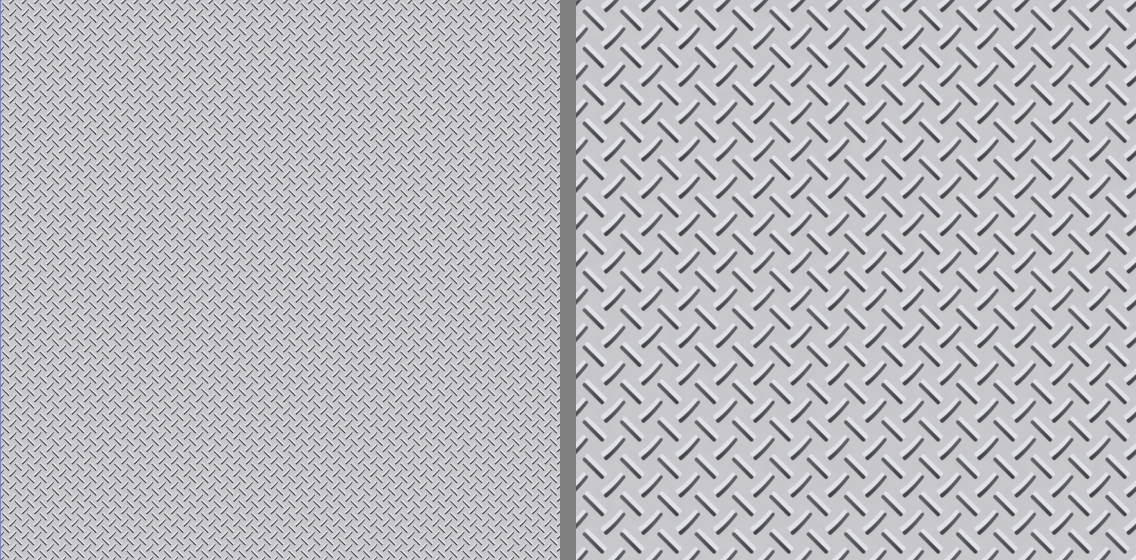
Left: the whole. Right: its middle third, enlarged.
A Shadertoy shader for this texture:

```glsl
// Steel tread plate with interlocking small raised bars of alternating slant.
const vec2 REPEATS = vec2(45.0, 45.0);         // pairs of bars across and down
const float BAR_REACH = 0.235;                 // half extent, in cell widths
const float LIGHT_RADIUS = 0.058;
const float SHADE_RADIUS = 0.050;
const vec2 RELIEF = vec2(0.036, 0.044);        // offset of lit and shaded sides
const float BEND = 0.5;                        // sag of the rising bars
const float BAR_VARIATION = 0.05;
const float MOTTLE = 0.003;
const float GRAIN = 0.012;
const float EDGE_WIDTH = 0.0018;
const vec3 STEEL = vec3(0.78, 0.78, 0.80);
const vec3 HIGHLIGHT = vec3(0.88, 0.89, 0.91);
const vec3 SHADE = vec3(0.25, 0.25, 0.27);
const vec3 EDGE_BLUE = vec3(0.47, 0.52, 0.70);

float hash(vec2 p) {
    return fract(sin(dot(p, vec2(127.1, 311.7))) * 43758.5453);
}

float valueNoise(vec2 p) {
    vec2 i = floor(p), f = fract(p);
    f = f * f * (3.0 - 2.0 * f);
    return mix(mix(hash(i), hash(i + vec2(1, 0)), f.x),
               mix(hash(i + vec2(0, 1)), hash(i + vec2(1, 1)), f.x), f.y);
}

float capsule(vec2 p, vec2 a, vec2 b, float radius) {
    vec2 ab = b - a;
    float t = clamp(dot(p - a, ab) / dot(ab, ab), 0.0, 1.0);
    return length(p - a - ab * t) - radius;
}

float coverage(float d, float blur) {
    return 1.0 - smoothstep(-blur, blur, d);
}

void mainImage(out vec4 fragColor, in vec2 fragCoord) {
    vec2 uv = fragCoord / iResolution.xy;
    float blur = max(0.6 * REPEATS.x / iResolution.x, 0.025);

    // Plate surface: broad mottling and fine grain
    float tone = MOTTLE * (valueNoise(uv * vec2(14.0, 9.0)) - 0.5)
               + GRAIN * (valueNoise(uv * 190.0) - 0.5);
    vec3 color = STEEL + tone;

    // Rows of falling bars, then rising bars shifted by half a cell
    vec2 start = vec2(-BAR_REACH, BAR_REACH);
    for (int layer = 0; layer < 2; layer++) {
        vec2 grid = uv * REPEATS + 0.5 * float(layer);
        vec2 cell = floor(grid);
        vec2 p = (fract(grid) - 0.5) * vec2(1.0, REPEATS.x / REPEATS.y);
        if (layer == 1) {
            p.x = -p.x;
            p.y -= BEND * (p.x * p.x - 0.03);
        }
        float strength = 1.0 - BAR_VARIATION * hash(cell + 71.0 * float(layer));

        // Lit upper side, then shaded lower side
        float lit = coverage(capsule(p - RELIEF, start, -start, LIGHT_RADIUS), blur);
        float shade = coverage(capsule(p + RELIEF, start, -start, SHADE_RADIUS), blur);
        color = mix(color, HIGHLIGHT, lit * strength);

        // Shadow deepens towards the lower end of the bar
        float depth = mix(0.8, 1.0, smoothstep(-BAR_REACH, BAR_REACH, p.x));
        color = mix(color, SHADE, shade * (1.0 - 0.5 * lit) * strength * depth);
    }

    // Blue line on the left edge
    float edge = coverage(uv.x - EDGE_WIDTH, 0.7 / iResolution.x);
    color = mix(color, EDGE_BLUE, edge);

    fragColor = vec4(color, 1.0);
}
```
